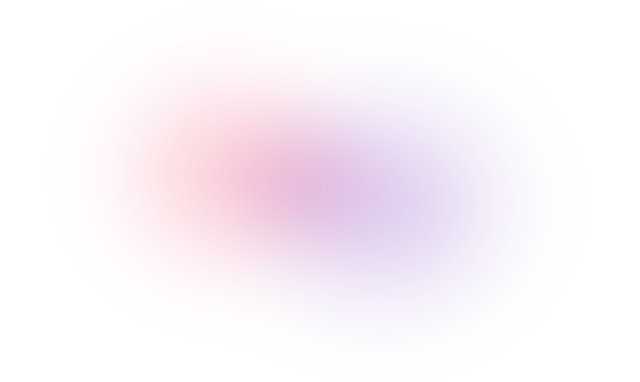
Reproduce this background procedurally as a Shadertoy shader.

```glsl
// Soft rose and lavender glows overlapping on a white backdrop.
// Each glow is an elliptical falloff with finite reach that absorbs
// part of the white light, so the overlaps deepen into orchid.

const vec3 WHITE = vec3(1.0);
const vec3 ROSE_ABSORB = vec3(0.008, 0.149, 0.122);
const vec3 LAVENDER_ABSORB = vec3(0.114, 0.173, 0.055);
const vec3 ORCHID_ABSORB = vec3(0.020, 0.070, 0.035);

// Bell-shaped falloff: 1 at the center, smoothly reaching 0.
float softGlow(vec2 uv, vec2 center, vec2 spread) {
    const float SHARPNESS = 6.0;
    vec2 offset = (uv - center) / spread;
    float remaining = 1.0 - dot(offset, offset) / (2.0 * SHARPNESS);
    return pow(max(remaining, 0.0), SHARPNESS);
}

// Light removed from the backdrop by one tinted glow.
vec3 absorbedLight(vec2 uv, vec2 center, vec2 spread, vec3 tint) {
    return tint * softGlow(uv, center, spread);
}

void mainImage(out vec4 fragColor, in vec2 fragCoord) {
    vec2 uv = fragCoord / iResolution.xy;
    vec3 color = WHITE;

    // Rose on the left, lavender on the right
    color -= absorbedLight(uv, vec2(0.352, 0.549), vec2(0.113, 0.179), ROSE_ABSORB);
    color -= absorbedLight(uv, vec2(0.596, 0.466), vec2(0.129, 0.190), LAVENDER_ABSORB);

    // Deeper orchid core where they meet
    color -= absorbedLight(uv, vec2(0.475, 0.532), vec2(0.080, 0.125), ORCHID_ABSORB);

    fragColor = vec4(color, 1.0);
}
```
